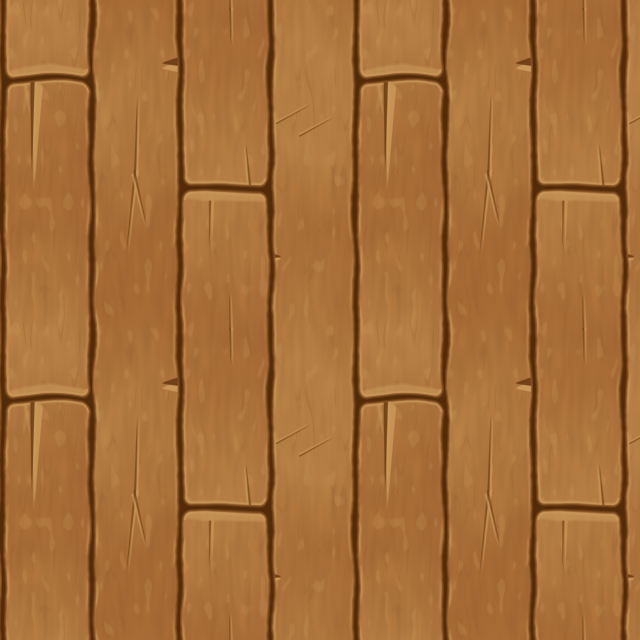
This texture is drawn by a WebGL 2 fragment shader. Its source:

```glsl
#version 300 es
precision highp float;
// Hand-painted wooden planks with dark seams, staggered ends, cracks and soft grain.
uniform vec2 u_resolution;
out vec4 fragColor;

const vec2 TILE = vec2(4.24, 3.84); // repeat size; the canvas is 7.68 units wide
const vec3 LIGHT = vec3(0.79, 0.60, 0.35);
const vec3 SHADE = vec3(0.54, 0.33, 0.15);
const vec3 DARK = vec3(0.43, 0.24, 0.08);
const vec3 GAP = vec3(0.33, 0.17, 0.035);

vec2 gradient(vec2 cell) {
    float a = 6.2832 * fract(sin(dot(cell, vec2(127.1, 311.7))) * 43758.5);
    return vec2(cos(a), sin(a));
}

// Gradient noise that repeats with the tile
float noise(vec2 q, vec2 cells) {
    vec2 g = q / TILE * cells, i = floor(g), f = g - i;
    vec2 u = f * f * (3.0 - 2.0 * f);
    vec4 n;
    for (int k = 0; k < 4; k++) {
        vec2 corner = vec2(k & 1, k >> 1);
        n[k] = dot(gradient(mod(i + corner, cells)), f - corner);
    }
    return mix(mix(n.x, n.y, u.x), mix(n.z, n.w, u.x), u.y);
}

// Coverage of a stroke from a to b that tapers to a point
float taper(vec2 p, vec2 a, vec2 b, float w) {
    vec2 r = mod(p - a + TILE * 0.5, TILE) - TILE * 0.5, d = b - a;
    float h = clamp(dot(r, d) / dot(d, d), 0.0, 1.0);
    float halfWidth = w * (1.0 - h);
    return (1.0 - smoothstep(halfWidth - 0.008, halfWidth + 0.012, length(r - d * h)))
        * (1.0 - smoothstep(0.75, 1.0, h));
}

// Dark split with a lit face beside it
void crack(inout vec3 col, vec2 p, vec2 a, vec2 b, float w, vec2 litSide, float strength) {
    col = mix(col, LIGHT, strength * taper(p - litSide, a, b, w * 1.3));
    col = mix(col, DARK, strength * taper(p, a, b, w));
}

float bend(float seam, float y) {
    return 0.03 * noise(vec2(seam * 1.06 + 0.5, y), vec2(4.0, 9.0));
}

void main() {
    vec2 uv = gl_FragCoord.xy / u_resolution;
    vec2 p = 7.68 * vec2(uv.x, 1.0 - uv.y);
    vec2 q = mod(p - vec2(0.03, 0.0), TILE);

    // Which plank, and the distance to its sides
    vec4 seams = vec4(0.0, 1.07, 2.13, 3.22);
    int k = int(dot(step(seams.yzw, vec3(q.x)), vec3(1.0)));
    float left = seams[k], right = k == 3 ? TILE.x : seams[k + 1];
    float toLeft = q.x - left - bend(float(k), q.y);
    float toRight = right + bend(mod(float(k) + 1.0, 4.0), q.y) - q.x;
    float u = clamp((q.x - left) / (right - left), 0.0, 1.0);

    // Every other plank is cut across once per repeat
    bool isCut = k % 2 == 0;
    float cutY = k == 0 ? 0.98 - 0.06 * sin(3.14 * pow(u, 1.4)) : 2.26 - 0.012 * sin(5.0 * u);
    float e = mod(q.y - cutY + 1.92, TILE.y) - 1.92;
    float toEnd = isCut ? abs(e) : 9.0;
    float d = 0.13 - length(max(0.13 - vec2(min(toLeft, toRight), toEnd), 0.0));
    d -= 0.004 + 0.022 * noise(q, vec2(4.0, 7.0)) + 0.008 * noise(q, vec2(20.0, 40.0));

    // Slow drift from tan to reddish brown along each plank
    float middle = vec4(0.3, 1.4, 2.2, 1.1)[k];
    float tone = 0.5 + vec4(0.0, -0.12, 0.05, 0.28)[k] + 0.42 * cos(6.2832 * (q.y - middle) / TILE.y);
    tone += 0.35 * noise(q, vec2(9.0, 5.0)) - 0.25 * smoothstep(0.6, 1.0, u);
    vec3 col = mix(vec3(0.645, 0.41, 0.205), vec3(0.705, 0.49, 0.265), clamp(tone, 0.0, 1.0));

    // Grain: brush streaks, thin dark lines and pale dabs
    vec2 g = q + vec2(0.03 * noise(q, vec2(8.0, 6.0)), 0.0);
    col *= 1.0 + 0.045 * noise(g, vec2(70.0, 7.0)) + 0.04 * noise(g, vec2(38.0, 12.0));
    float line = 1.0 - smoothstep(0.0, 0.09, abs(noise(g, vec2(34.0, 5.0))));
    col = mix(col, SHADE, 0.2 * line * smoothstep(0.0, 0.35, noise(q, vec2(21.0, 10.0))));
    col = mix(col, LIGHT, 0.24 * smoothstep(0.26, 0.42, noise(q, vec2(40.0, 15.0))));

    // Worn rims and the broad lit lip at each cut
    float wear = smoothstep(-0.3, 0.25, noise(q, vec2(13.0, 11.0)));
    float rim = smoothstep(0.03, 0.05, d) * (1.0 - smoothstep(0.055, 0.085, d));
    float side = toLeft < toRight ? 0.65 : 0.4;
    col = mix(col, LIGHT, rim * (toEnd < 0.14 ? 0.75 : side * wear));
    bool onLip = isCut && (k == 0 ? e < 0.0 : e > 0.0);
    float lipDepth = 0.12 + 0.05 * noise(q, vec2(14.0, 4.0)) + 0.03 * sin(3.0 * u);
    float lip = onLip ? 1.0 - smoothstep(lipDepth - 0.03, lipDepth + 0.02, toEnd) : 0.0;
    col = mix(col, LIGHT, 0.6 * lip * smoothstep(0.03, 0.07, d));

    // Splits running in from the cut ends
    vec2 rightLit = vec2(0.025, 0.0), below = vec2(0.0, 0.03);
    col = mix(col, LIGHT, 0.85 * taper(p, vec2(0.46, 1.06), vec2(0.4, 2.35), 0.05));
    col = mix(col, LIGHT, 0.5 * taper(p, vec2(0.31, 1.03), vec2(0.36, 1.4), 0.025));
    crack(col, p, vec2(0.39, 0.97), vec2(0.38, 2.1), 0.024, rightLit, 0.9);
    crack(col, p, vec2(2.52, 2.42), vec2(2.51, 3.0), 0.012, rightLit * 1.3, 0.65);
    crack(col, p, vec2(3.0, 2.22), vec2(2.95, 1.7), 0.012, -rightLit, 0.65);
    // Long checks in the open wood
    crack(col, p, vec2(1.62, 2.1), vec2(1.65, 1.1), 0.012, rightLit, 0.7);
    crack(col, p, vec2(1.62, 2.05), vec2(1.51, 3.1), 0.012, rightLit, 0.65);
    crack(col, p, vec2(1.62, 2.1), vec2(1.77, 2.75), 0.012, -rightLit, 0.65);
    crack(col, p, vec2(2.76, 3.95), vec2(2.75, 3.5), 0.008, rightLit, 0.6);
    crack(col, p, vec2(2.76, 3.95), vec2(2.77, 4.4), 0.008, rightLit, 0.6);
    // Slanted scratches and chipped edges
    for (float s = 0.0; s < 2.0; s++) {
        vec2 start = vec2(3.32, 1.48) + s * vec2(0.28, 0.15);
        crack(col, p, start, start + vec2(0.42, -0.23), 0.007, -below * 0.7, 0.65);
    }
    crack(col, p, vec2(2.14, 0.74), vec2(1.93, 0.76), 0.05, below * 2.0, 0.95);
    crack(col, p, vec2(3.27, 3.07), vec2(3.38, 3.08), 0.03, below, 0.9);

    // Seams, from soft shadow to black-brown core
    col = mix(col, SHADE, 1.0 - smoothstep(0.028, 0.052, d));
    col = mix(col, DARK, 1.0 - smoothstep(0.018, 0.036, d));
    col = mix(col, GAP, 1.0 - smoothstep(0.006, 0.022, d));
    fragColor = vec4(col, 1.0);
}
```
